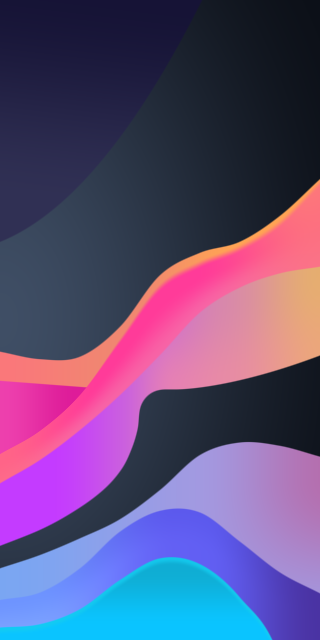
Reproduce this background procedurally as a Shadertoy shader.

```glsl
// Flowing neon ribbons and layered waves over a dark slate gradient.

// Smooth curve through nine evenly spaced heights, t in 0..1.
float curve(float t, float k[9]) {
    float s = clamp(t, 0.0, 1.0) * 8.0;
    int i = min(int(s), 7);
    float f = s - float(i);
    float b = k[i], c = k[i + 1];
    float a = i > 0 ? k[max(i - 1, 0)] : 2.0 * b - c;
    float d = i < 7 ? k[min(i + 2, 8)] : 2.0 * c - b;
    return b + 0.5 * f * (c - a + f * (2.0 * a - 5.0 * b + 4.0 * c - d
        + f * (3.0 * (b - c) + d - a)));
}

// Antialiased coverage, positive distance is inside.
float cover(float d) {
    float w = max(fwidth(d), 1e-5) * 0.75;
    return smoothstep(-w, w, d);
}

float smoothUnion(float a, float b, float k) {
    float h = max(k - abs(a - b), 0.0) / k;
    return min(a, b) - h * h * k * 0.25;
}

vec3 backdrop(vec2 p) {
    float fade = length((p - vec2(0.0, 0.5)) * vec2(0.75, 1.0));
    vec3 slate = mix(vec3(0.25, 0.31, 0.40), vec3(0.045, 0.06, 0.09), smoothstep(-0.05, 0.95, fade));
    vec3 navy = mix(vec3(0.19, 0.19, 0.33), vec3(0.085, 0.075, 0.21),
        smoothstep(0.68, 1.03, p.y + 0.06 * p.x));
    float edge = 0.622 + 0.2 * p.x + 0.63 * p.x * p.x;
    return mix(slate, navy, cover(p.y - edge));
}

vec3 ribbon(vec3 col, vec2 p) {
    float top = curve(p.x, float[9](0.4505, 0.4388, 0.4427, 0.4895, 0.570, 0.605, 0.6224, 0.6628, 0.7201));
    float crest = curve(p.x, float[9](0.2904, 0.3268, 0.3828, 0.4674, 0.551, 0.5872, 0.612, 0.651, 0.715));
    float fold = curve(p.x, float[9](0.2448, 0.2813, 0.3281, 0.3828, 0.4453, 0.5117, 0.5508, 0.5729, 0.5833));

    // The underside joins a rounded bulge to a rising right edge.
    float bulge = curve((0.392 - p.y) / 0.25,
        float[9](0.458, 0.4375, 0.430, 0.411, 0.380, 0.3255, 0.242, 0.130, -0.026));
    float rise = 0.3915 + 0.053 * pow(max(p.x - 0.55, 0.0) / 0.45, 1.6);
    float under = smoothUnion((p.x - bulge) * 0.5, rise - p.y, 0.03);

    // Orange rim
    vec3 paint = mix(vec3(0.98, 0.47, 0.48), vec3(0.94, 0.53, 0.44), smoothstep(0.0, 0.4, p.x));
    paint = mix(paint, vec3(1.0, 0.64, 0.33), smoothstep(0.4, 0.75, p.x));

    // Magenta pocket
    vec3 magenta = mix(vec3(0.93, 0.25, 0.68), vec3(0.87, 0.11, 0.60), smoothstep(0.0, 0.24, p.x));
    paint = mix(paint, magenta, cover(0.405 - 0.038 * p.x - p.y));

    // Pink band
    float depth = clamp((crest - p.y) / max(crest - fold, 0.01), 0.0, 1.0);
    vec3 pink = mix(vec3(1.0, 0.23, 0.60), vec3(0.97, 0.39, 0.65), smoothstep(0.25, 1.0, depth));
    pink = mix(pink, vec3(1.0, 0.42, 0.52), 0.85 * (1.0 - smoothstep(0.0, 0.32, p.x)));
    pink = mix(pink, vec3(0.99, 0.47, 0.48), smoothstep(0.6, 1.0, p.x) * (1.0 - 0.3 * depth));
    float soft = 0.001 + 0.006 * smoothstep(0.2, 0.5, p.x);
    paint = mix(paint, pink, smoothstep(-soft, soft, crest - p.y));

    // Violet to gold body
    vec3 body = mix(vec3(0.77, 0.23, 1.0), vec3(0.80, 0.41, 0.84), smoothstep(0.15, 0.48, p.x));
    body = mix(body, vec3(0.85, 0.54, 0.66), smoothstep(0.42, 0.75, p.x));
    body = mix(body, vec3(0.90, 0.68, 0.44), smoothstep(0.7, 1.0, p.x));
    float lower = smoothstep(0.13, 0.0, p.y - rise) * smoothstep(0.38, 0.55, p.x);
    body = mix(body, vec3(0.99, 0.56, 0.62), 0.6 * lower * (1.0 - 0.6 * p.x * p.x));
    paint = mix(paint, body, cover(fold - p.y));

    return mix(col, paint, cover(top - p.y) * cover(-under));
}

vec3 waves(vec3 col, vec2 p) {
    float back = curve(p.x, float[9](0.112, 0.1328, 0.1589, 0.1888, 0.2344, 0.2891, 0.3086, 0.3034, 0.2865)) - p.y;
    float middle = curve(p.x, float[9](0.0625, 0.0742, 0.112, 0.1693, 0.2018, 0.1992, 0.1536, 0.1055, 0.0729)) - p.y;
    float front = curve(p.x, float[9](0.0195, 0.0247, 0.0482, 0.0938, 0.1276, 0.1185, 0.0664, -0.03, -0.3)) - p.y;

    // Lavender wave
    vec3 lavender = mix(vec3(0.48, 0.65, 0.95), vec3(0.64, 0.60, 0.88), smoothstep(0.0, 0.7, p.x));
    float blush = smoothstep(0.6, 1.05, p.x) * smoothstep(0.02, 0.25, p.y);
    lavender = mix(lavender, vec3(0.71, 0.43, 0.68), blush);
    col = mix(col, lavender, cover(back));

    // Indigo wave
    vec3 indigo = mix(vec3(0.43, 0.58, 1.0), vec3(0.36, 0.35, 0.93), smoothstep(0.1, 0.55, p.x));
    indigo = mix(indigo, vec3(0.29, 0.20, 0.64), smoothstep(0.65, 1.0, p.x));
    indigo += 0.06 * smoothstep(0.0, 0.06, middle) * (1.0 - p.x);
    col = mix(col, indigo, cover(middle));

    // Cyan wave with a bright rim
    vec3 cyan = mix(vec3(0.04, 0.77, 1.0), vec3(0.06, 0.68, 0.83), smoothstep(0.02, 0.11, p.y));
    float rim = 1.0 - smoothstep(0.002, 0.012, front);
    cyan = mix(cyan, vec3(0.08, 0.80, 0.94), 0.8 * rim);
    return mix(col, cyan, cover(front));
}

void mainImage(out vec4 fragColor, in vec2 fragCoord) {
    vec2 p = fragCoord / iResolution.xy;
    fragColor = vec4(waves(ribbon(backdrop(p), p), p), 1.0);
}
```
